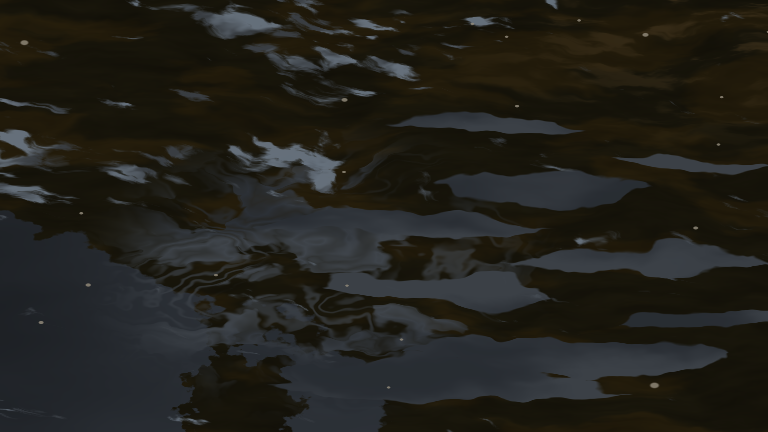
Write a WebGL 1 fragment shader that draws this texture.

```glsl
precision highp float;
// Dark river water under a dull sky: olive depths, a slate pool at lower left,
// lens-shaped sky reflections on the right and bright chop at the top.
// Warped value noise bends every shape; each sky layer is a soft-edged mask.
uniform vec2 u_resolution;

const vec3 DEEP = vec3(0.086, 0.076, 0.038);
const vec3 OLIVE = vec3(0.130, 0.102, 0.040);
const vec3 SILT = vec3(0.225, 0.178, 0.100);
const vec3 SLATE = vec3(0.158, 0.175, 0.198);
const vec3 STEEL = vec3(0.232, 0.252, 0.276);
const vec3 GLINT = vec3(0.420, 0.465, 0.515);
const vec3 FOAM = vec3(0.560, 0.530, 0.470);

float hash(vec2 p) {
  vec3 a = fract(p.xyx * 0.1031);
  a += dot(a, a.yzx + 33.33);
  return fract((a.x + a.y) * a.z);
}

float noise(vec2 p) {
  vec2 i = floor(p);
  vec2 f = fract(p);
  f = f * f * (3.0 - 2.0 * f);
  float low = mix(hash(i), hash(i + vec2(1.0, 0.0)), f.x);
  float high = mix(hash(i + vec2(0.0, 1.0)), hash(i + 1.0), f.x);
  return mix(low, high, f.y);
}

float fbm(vec2 p) {
  float sum = 0.0;
  float weight = 0.516;
  for (int i = 0; i < 5; i++) {
    sum += weight * noise(p);
    p = mat2(1.9, 0.25, -0.25, 1.9) * p + 17.3;
    weight *= 0.5;
  }
  return sum;
}

// Soft round region of influence
float glow(vec2 p, vec2 centre, vec2 size) {
  vec2 d = (p - centre) / size;
  return exp(-dot(d, d));
}

// Long pointed reflection, flatter below, with a frayed outline
float lens(vec2 p, vec2 centre, vec2 size, float fray) {
  vec2 d = (p - centre) / size;
  float edge = (1.0 - d.x * d.x - abs(d.y) * (d.y < 0.0 ? 1.3 : 0.9) + fray) * size.y;
  return smoothstep(-0.002, 0.003, edge);
}

// Rows of lenses that grow towards the viewer
float lensRows(vec2 p) {
  float cover = 0.0;
  float fray = 2.2 * (fbm(p * vec2(5.0, 14.0) + 60.0) - 0.5);
  for (int i = 0; i < 9; i++) {
    float row = float(i);
    vec2 centre = vec2(0.9 + 0.85 * fract(row * 0.618 + 0.2), 0.70 - 0.075 * row);
    float stretch = 0.65 + 0.7 * hash(vec2(row, 4.0));
    vec2 size = vec2(0.23 + 0.012 * row, 0.019 + 0.0032 * row);
    cover = max(cover, lens(p, centre, size * vec2(stretch, 1.0), fray));
  }
  return cover;
}

// Sky pool with a ragged shore and a jagged tree reflection cut out
float pool(vec2 p) {
  float ragged = fbm(p * vec2(6.0, 13.0) + 3.0) - 0.5;
  float leaves = fbm(p * vec2(24.0, 38.0) + 8.0) - 0.5;
  float shore = 0.50 - 0.42 * p.x - p.y - 0.6 * max(p.x - 0.75, 0.0);
  shore += 0.30 * ragged + 0.10 * leaves;
  float tree = length((p - vec2(0.56, 0.06)) / vec2(0.14, 0.12)) + 1.4 * ragged + 1.3 * leaves;
  return smoothstep(-0.006, 0.010, shore) * smoothstep(0.92, 1.02, tree);
}

// Short sloping ripples gathered where the current is rough
float chop(vec2 p, vec2 bent) {
  float rough = glow(p, vec2(0.72, 0.88), vec2(0.40, 0.15));
  rough += 0.9 * glow(p, vec2(0.62, 0.63), vec2(0.30, 0.08));
  rough += 0.9 * glow(p, vec2(0.05, 0.62), vec2(0.20, 0.14));
  vec2 slope = vec2(bent.x, bent.y + 0.25 * bent.x);
  float ripple = 0.6 * fbm(slope * vec2(7.0, 26.0)) + 0.4 * fbm(slope * vec2(16.0, 60.0) + 33.0);
  return smoothstep(0.0, 0.10, ripple - 0.68 + 0.215 * min(rough, 1.0));
}

// Marbled threads and torn patches that curl through the middle
float swirl(vec2 p, vec2 curl) {
  float region = glow(p, vec2(0.74, 0.37), vec2(0.42, 0.26));
  float flow = fbm(curl * vec2(2.6, 5.0) + 9.0);
  float band = 1.0 - abs(2.0 * fract(flow * 13.0) - 1.0);
  float gaps = smoothstep(0.40, 0.58, fbm(curl * vec2(4.0, 8.0) + 44.0));
  float patches = smoothstep(0.53, 0.59, fbm(curl * vec2(5.0, 13.0) + 31.0));
  float threads = 0.65 * gaps * smoothstep(0.40, 0.95, band);
  return smoothstep(0.12, 0.55, region) * max(threads, patches * (0.65 + 0.35 * band));
}

// Sparse flecks of foam, one possible in each cell
float flecks(vec2 p) {
  vec2 cell = floor(p * 7.0);
  vec2 spot = 0.2 + 0.6 * vec2(hash(cell + 5.0), hash(cell + 41.0));
  float radius = mix(0.004, 0.011, pow(hash(cell + 73.0), 3.0));
  float d = length((fract(p * 7.0) - spot) / 7.0 * vec2(0.75, 1.2));
  return step(0.74, hash(cell + 90.0)) * (1.0 - smoothstep(radius * 0.5, radius, d));
}

void main() {
  vec2 p = gl_FragCoord.xy / u_resolution.y;
  vec2 warp = vec2(fbm(p * vec2(3.0, 7.0)), fbm(p * vec2(4.0, 8.0) + 50.0)) - 0.5;
  vec2 bent = p + warp * vec2(0.28, 0.10);
  vec2 curl = p + warp * vec2(0.45, 0.22);

  // Brown water with fine ripples and silt streaks far on the right
  float murk = fbm(bent * vec2(4.0, 17.0) + 70.0) + 0.16 * (p.y - 0.5);
  float grain = fbm(bent * vec2(9.0, 46.0) + 20.0);
  vec3 colour = mix(DEEP, OLIVE, smoothstep(0.46, 0.64, murk)) * (0.75 + 0.5 * grain);
  float far = smoothstep(0.9, 1.6, p.x) * smoothstep(0.6, 0.95, p.y);
  colour = mix(colour, SILT, 0.8 * far * smoothstep(0.50, 0.70, grain));

  // Sky reflections, from calm to rough
  float sheen = fbm(bent * vec2(2.0, 8.0) + 12.0);
  vec3 calm = SLATE * (0.80 + 0.22 * smoothstep(0.0, 0.5, p.x) + 0.25 * (sheen - 0.5));
  vec3 sky = mix(SLATE, STEEL, smoothstep(0.30, 0.60, sheen));
  colour = mix(colour, calm, pool(p));
  colour = mix(colour, sky * 1.06, swirl(p, curl));
  colour = mix(colour, sky, lensRows(bent));
  float crest = chop(p, bent);
  float flash = crest * smoothstep(0.38, 0.62, fbm(bent * vec2(8.0, 22.0) + 5.0));
  colour = mix(colour, mix(STEEL, GLINT, flash), crest * 0.92);

  colour = mix(colour, FOAM, 0.85 * flecks(p));
  gl_FragColor = vec4(colour, 1.0);
}
```
